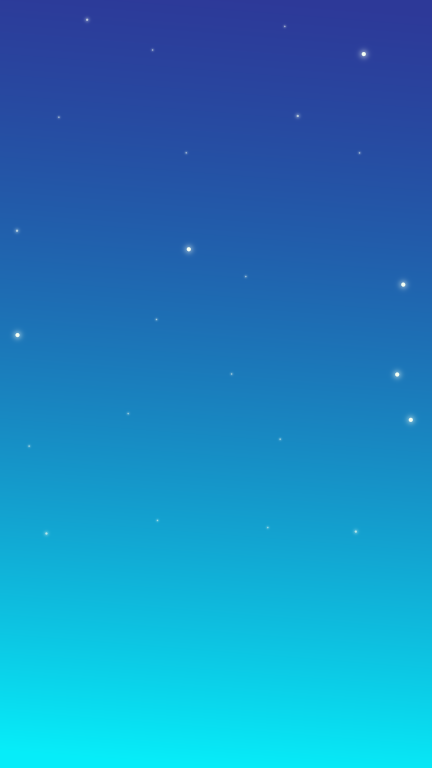
A Shadertoy shader for this background:

```glsl
// A clear evening sky: a tilted indigo-to-cyan gradient with sparse glowing stars.

// Sky: control colours of a quadratic blend from top to bottom
const vec3 SKY_TOP = vec3(0.176, 0.225, 0.598);
const vec3 SKY_BEND = vec3(0.104, 0.402, 0.686);
const vec3 SKY_BOTTOM = vec3(0.025, 0.930, 0.975);
const float SKY_TILT = 0.045;      // the left side runs ahead of the right

// Stars: one per cell of a jittered grid; sizes are in canvas widths
const vec3 STAR_COLOR = vec3(0.96, 1.0, 0.95);
const int COLUMNS = 4;
const int ROWS = 6;
const float FIELD_BOTTOM = 0.22;   // no stars below this height
const float JITTER = 0.72;         // part of a cell a star may wander in
const float RADIUS_SMALL = 0.0019;
const float RADIUS_MEDIUM = 0.0030;
const float RADIUS_LARGE = 0.0053;
const float GLOW_SPREAD = 2.0;     // halo width in star radii
const float GLOW_STRENGTH = 0.4;
const uint SEED = 17u;

// Integer hash giving three values in 0..1
vec3 hash3(uvec3 v) {
    v = v * 1664525u + 1013904223u;
    v.x += v.y * v.z; v.y += v.z * v.x; v.z += v.x * v.y;
    v ^= v >> 16u;
    v.x += v.y * v.z; v.y += v.z * v.x; v.z += v.x * v.y;
    return vec3(v >> 8u) / 16777216.0;
}

vec3 skyColor(vec2 uv) {
    float t = clamp(1.0 - uv.y - SKY_TILT * (uv.x - 0.5), 0.0, 1.0);
    return mix(mix(SKY_TOP, SKY_BEND, t), mix(SKY_BEND, SKY_BOTTOM, t), t);
}

// Soft disc with a faint halo
float starLight(float dist, float radius, float pixel) {
    float core = 1.0 - smoothstep(radius - pixel, radius + pixel, dist);
    float reach = dist / (radius * GLOW_SPREAD);
    return max(core, GLOW_STRENGTH * exp(-reach * reach));
}

float starField(vec2 uv, vec2 canvas, float pixel) {
    float light = 0.0;
    for (int row = 0; row < ROWS; row++) {
        for (int column = 0; column < COLUMNS; column++) {
            vec3 rnd = hash3(uvec3(uint(column), uint(row), SEED));
            vec2 cell = vec2(float(column), float(row)) + 0.5 + JITTER * (rnd.xy - 0.5);
            vec2 center = cell / vec2(float(COLUMNS), float(ROWS));
            center.y = mix(1.0, FIELD_BOTTOM, center.y);

            // Half the stars are small; a third are large
            float radius = rnd.z < 0.48 ? RADIUS_SMALL
                         : rnd.z < 0.68 ? RADIUS_MEDIUM : RADIUS_LARGE;
            float brightness = mix(0.65, 1.0, smoothstep(RADIUS_SMALL, RADIUS_LARGE, radius));
            float dist = length((uv - center) * canvas);
            light = max(light, brightness * starLight(dist, radius, pixel));
        }
    }
    return light;
}

void mainImage(out vec4 fragColor, in vec2 fragCoord) {
    vec2 uv = fragCoord / iResolution.xy;
    vec2 canvas = vec2(1.0, iResolution.y / iResolution.x);
    float pixel = 1.0 / iResolution.x;

    vec3 color = mix(skyColor(uv), STAR_COLOR, starField(uv, canvas, pixel));
    fragColor = vec4(color, 1.0);
}
```
